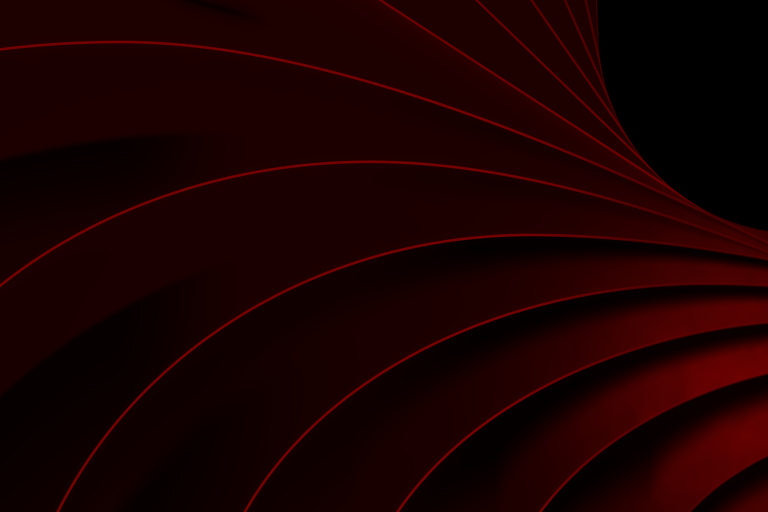
Reproduce this background procedurally as a Shadertoy shader.

```glsl
// Dark red curved blades fanning out from a black disc, with thin glowing rims.

const int BLADES = 7;

// Top point of each blade rim, and the half axes of its left elliptic arc.
const vec2 APEX[BLADES] = vec2[](
    vec2(0.234, 0.082), vec2(0.723, 0.316), vec2(1.035, 0.459), vec2(1.377, 0.555),
    vec2(1.621, 0.625), vec2(1.758, 0.699), vec2(1.914, 0.801));
const vec2 AXES[BLADES] = vec2[](
    vec2(1.055, 0.586), vec2(1.055, 0.891), vec2(1.016, 0.932), vec2(0.977, 0.732),
    vec2(0.938, 0.664), vec2(0.791, 0.557), vec2(0.645, 0.381));

float hash(vec2 p) {
    vec3 q = fract(vec3(p.xyx) * 0.1031);
    q += dot(q, q.yzx + 33.33);
    return fract((q.x + q.y) * q.z);
}

float noise(vec2 p) {
    vec2 i = floor(p), f = fract(p);
    f *= f * (3.0 - 2.0 * f);
    return mix(mix(hash(i), hash(i + vec2(1, 0)), f.x),
               mix(hash(i + vec2(0, 1)), hash(i + vec2(1, 1)), f.x), f.y);
}

// Height of a rim, measured downward: ellipse on the left, flattening curve on the right.
float rimHeight(int i, float x) {
    float dx = x - APEX[i].x;
    float u = clamp(-dx / AXES[i].x, 0.0, 0.999);
    float drop = dx < 0.0
        ? AXES[i].y * (1.0 - sqrt(1.0 - u * u))
        : (i < 2 ? 0.42 : 0.28) * dx * dx / (1.0 + 0.563 * dx);
    return APEX[i].y + drop;
}

float thinLine(float d, float width, float aa) {
    return 1.0 - smoothstep(width, width + 1.5 * aa, abs(d));
}

void mainImage(out vec4 fragColor, in vec2 fragCoord) {
    // Height units, with y pointing down from the top edge.
    vec2 p = vec2(fragCoord.x, iResolution.y - fragCoord.y) / iResolution.y;
    float aa = 1.0 / iResolution.y;

    // Warm light at the lower right, slightly mottled.
    vec2 toLight = p - vec2(1.47, 0.76);
    float glow = 0.3 * exp(-10.0 * dot(toLight, toLight));
    glow *= 0.86 + 0.18 * noise(p * 22.0) + 0.1 * noise(p * 60.0);
    float lit = 0.115 - 0.02 * p.y + glow;
    float red = lit;

    // Soft crease near the top left.
    float crease = p.y - 0.28 * (p.x - 0.35);
    red *= 1.0 - 0.75 * exp(-abs(crease + 0.006) * 110.0)
         * smoothstep(0.28, 0.38, p.x) * (1.0 - smoothstep(0.44, 0.54, p.x));

    // Upper fan: straight rims tangent to the disc.
    vec2 center = vec2(1.5625, 0.0625);
    float radius = 0.394;
    float outside = length(p - center) - radius;
    for (int k = 0; k < 6; k++) {
        float angle = radians(33.0 + 11.0 * float(k));
        vec2 dir = vec2(cos(angle), sin(angle));
        vec2 normal = vec2(dir.y, -dir.x);
        float e = dot(center - p, normal) - radius;
        float along = dot(p - center, dir);
        float reach = 1.0 - smoothstep(-0.02, 0.06, along);
        if (k == 0) red += 0.06 * exp(-abs(e) / 0.025) * step(0.0, e) * reach;
        float strength = 0.42 - 0.035 * float(k);
        red = mix(red, strength, thinLine(e, 0.0008, aa) * reach);
        if (k == 5) outside = min(outside, max(e, along));
    }

    // Curved blades, each covering the one above it.
    for (int i = 0; i < BLADES; i++) {
        float y = rimHeight(i, p.x);
        float slope = (rimHeight(i, p.x + 0.001) - y) / 0.001;
        float below = p.y - y;
        float d = below / sqrt(1.0 + slope * slope);
        float next = i < BLADES - 1 ? rimHeight(i + 1, p.x) : y + 0.17;
        float t = below / max(next - y, 0.004);

        // Shadow under the rim, strongest at the right.
        float shadowStrength = mix(i < 2 ? 0.05 : 0.4, i < 2 ? 0.3 : 0.9,
                                   smoothstep(0.65, 1.0, p.x));
        float shade = shadowStrength * (1.0 - smoothstep(0.12, 0.55, t));

        // Dark fold further down the left part.
        float fold = below - 0.219 + 0.12 * p.x;
        float soft = i < 2 ? 0.012 : 0.06;
        float dark = smoothstep(-soft, soft * 0.5, fold)
                   * (1.0 - 0.8 * smoothstep(0.0, i == 0 ? 0.2 : 0.5, fold))
                   * (1.0 - smoothstep(0.22, i < 2 ? 0.5 : 0.75, p.x));
        float blade = lit * (1.0 - shade) * (1.0 - 0.75 * dark);
        red = mix(red, blade, smoothstep(-aa, aa, d));

        // Glowing rim, dimmer toward the right.
        float fade = 1.0 - 0.7 * smoothstep(0.95, 1.45, p.x);
        red += 0.03 * exp(-abs(d) / 0.006) * fade;
        red = mix(red, max(red, 0.46), thinLine(d, 0.001, aa) * fade);
    }

    // Black disc over everything.
    red *= smoothstep(-aa, aa, outside);
    fragColor = vec4(red, red * 0.01, red * 0.008, 1.0);
}
```
